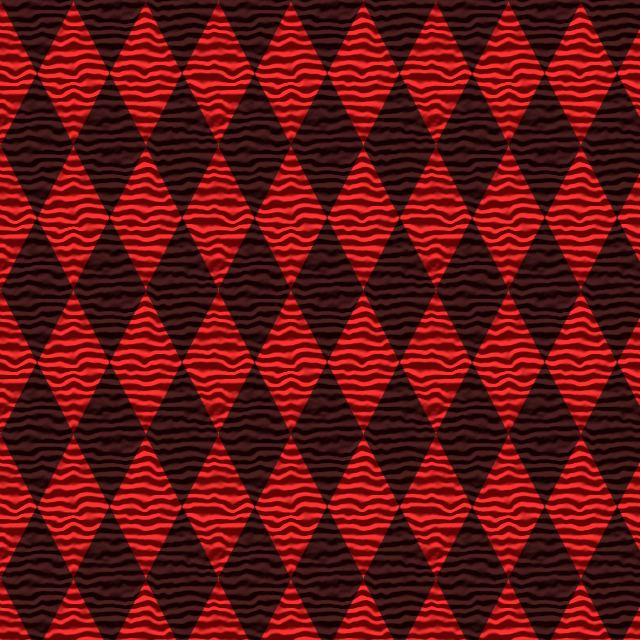
Give the GLSL for this pattern, as a WebGL 1 fragment shader.

```glsl
precision highp float;
uniform vec2 u_resolution;

#define DIAMOND_SIZE vec2(0.1133, 0.2257)
#define FIRST_CENTRE vec2(0.1146, 0.1146)
#define RIBS 14.0
#define RIB_WAVINESS 0.75
#define GRAIN 0.55
#define LIGHT_STEP vec2(-0.002, -0.012)
#define RED_SHADOW vec3(0.38, 0.015, 0.015)
#define RED_LIGHT vec3(1.0, 0.19, 0.19)
#define BLACK_SHADOW vec3(0.08, 0.0, 0.0)
#define BLACK_LIGHT vec3(0.30, 0.12, 0.12)

const float TAU = 6.28318;

float hash(vec2 p) {
  vec3 h = fract(vec3(p.xyx) * 0.1031);
  h += dot(h, h.yzx + 33.33);
  return fract((h.x + h.y) * h.z);
}

// Value noise over a unit tile that wraps after the given cell counts
float tiledNoise(vec2 tile, vec2 cells) {
  vec2 p = tile * cells;
  vec2 cell = floor(p);
  vec2 f = fract(p);
  f = f * f * (3.0 - 2.0 * f);
  vec2 lo = mod(cell, cells);
  vec2 hi = mod(cell + 1.0, cells);
  float near = mix(hash(lo), hash(vec2(hi.x, lo.y)), f.x);
  float far = mix(hash(vec2(lo.x, hi.y)), hash(hi), f.x);
  return mix(near, far, f.y);
}

// Wavy horizontal ribs, broken up by a grain that roughens once per tile
float clothHeight(vec2 tile) {
  float rough = 0.5 + 0.5 * cos(TAU * (tile.y - 0.36));
  float wave = tiledNoise(tile, vec2(15.0, 8.0)) - 0.5;
  wave += 0.4 * (tiledNoise(tile, vec2(34.0, 15.0)) - 0.5);
  float strength = 0.3 + 0.45 * tiledNoise(tile, vec2(11.0, 13.0));
  float rib = sin(TAU * (RIBS * tile.y + RIB_WAVINESS * wave));
  float grain = tiledNoise(tile, vec2(27.0, 26.0));
  grain += 0.3 * tiledNoise(tile, vec2(60.0, 48.0));
  return strength * (1.0 - 0.3 * rough) * rib + GRAIN * (0.7 + 0.6 * rough) * grain;
}

void main() {
  vec2 uv = gl_FragCoord.xy / u_resolution.y;
  vec2 q = (vec2(uv.x, 1.0 - uv.y) - FIRST_CENTRE) / DIAMOND_SIZE;

  // Diamond lattice: negative inside red, positive inside black
  vec2 offset = abs(fract(q + 0.5) - 0.5);
  float edge = offset.x + offset.y - 0.495;
  float pixel = length(1.0 / DIAMOND_SIZE) / u_resolution.y;
  float black = smoothstep(-0.7 * pixel, 0.7 * pixel, edge);

  // Relief lit from above; the cloth tile spans three diamonds
  vec2 tile = q / vec2(3.0, 1.0);
  float slope = clothHeight(tile) - clothHeight(tile + LIGHT_STEP);
  float light = smoothstep(-0.25, 0.48, slope);

  vec3 red = mix(RED_SHADOW, RED_LIGHT, light);
  vec3 dark = mix(BLACK_SHADOW, BLACK_LIGHT, sqrt(light));
  gl_FragColor = vec4(mix(red, dark, black), 1.0);
}
```
